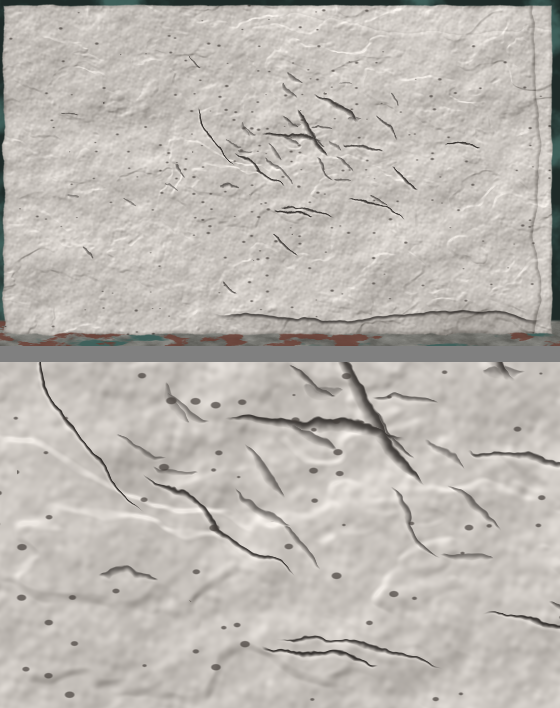
Top, the full canvas; bottom, a detail of the centre.
A WebGL 1 fragment shader for this texture:

```glsl
precision highp float;
// Pale split-face stone slab with flaky relief, cracks and pits, before a dark green wall.

uniform vec2 u_resolution;

#define STONE vec3(0.775, 0.755, 0.733)
#define CRACK_COLOR vec3(0.17, 0.155, 0.145)
#define WALL_DARK vec3(0.12, 0.17, 0.16)
#define WALL_LIGHT vec3(0.25, 0.38, 0.36)
#define FLOOR_GREY vec3(0.45, 0.45, 0.43)
#define LIGHT_DIR vec2(-0.50, 0.86)
#define LIGHT_STEP 0.004
#define ROUGHNESS 2.5
#define FLAKE_HEIGHT 0.22
#define CRACK_COUNT 44
#define PIT_SCALE 42.0

float hash(vec2 p) {
  vec3 q = fract(p.xyx * 0.1031);
  q += dot(q, q.yzx + 33.33);
  return fract((q.x + q.y) * q.z);
}

float noise(vec2 p) {
  vec2 i = floor(p), f = fract(p);
  f = f * f * (3.0 - 2.0 * f);
  return mix(mix(hash(i), hash(i + vec2(1, 0)), f.x),
             mix(hash(i + vec2(0, 1)), hash(i + vec2(1, 1)), f.x), f.y);
}

float fbm(vec2 p) {
  float sum = 0.0, amp = 0.5;
  for (int i = 0; i < 5; i++) {
    sum += amp * noise(p);
    p = mat2(1.6, 1.2, -1.2, 1.6) * p + 17.3;
    amp *= 0.5;
  }
  return sum;
}

// Rough surface plus terraces that break off as thin flakes
float relief(vec2 p) {
  vec2 q = p + 0.05 * vec2(noise(p * 9.0), noise(p * 9.0 + 31.0));
  float layer = 6.0 * fbm(q * vec2(4.5, 6.0) + 5.0);
  float flakes = floor(layer) + smoothstep(0.0, 0.3, fract(layer));
  return ROUGHNESS * fbm(p * 8.0) + FLAKE_HEIGHT * flakes;
}

// Shadow line: crisp on its upper side, soft below
float shadowLine(float d, float width, float px) {
  return smoothstep(-2.0 * width - px, 0.0, d) * (1.0 - smoothstep(0.0, px + 0.3 * width, d));
}

// Tapered, curved cracks, gathered around the middle; x = shadow, y = lit lip
vec2 cracks(vec2 p, float px) {
  vec2 result = vec2(0.0);
  p += 0.035 * (vec2(fbm(p * 16.0), fbm(p * 16.0 + 40.0)) - 0.5);
  for (int i = 0; i < CRACK_COUNT; i++) {
    float id = float(i) + 1.0;
    vec2 r = vec2(hash(vec2(id, 3.1)), hash(vec2(id, 7.7)));
    vec2 s = vec2(hash(vec2(id, 12.3)), hash(vec2(id, 19.9)));
    float clustered = step(0.5, hash(vec2(id, 27.1)));
    vec2 center = mix(vec2(0.06, 0.12) + r * vec2(1.46, 0.8),
                      vec2(0.9, 0.59) + (r + s - 1.0) * vec2(0.32, 0.25), clustered);
    float size = hash(vec2(id, 35.7));
    float angle = -0.05 - 1.15 * hash(vec2(id, 41.3));
    vec2 dir = vec2(cos(angle), sin(angle));
    vec2 d = p - center;
    float halfLength = 0.018 + 0.085 * size * size * (0.5 + 0.5 * clustered);
    float t = dot(d, dir) / halfLength;
    float taper = max(1.0 - t * t, 0.0);
    float across = dot(d, vec2(-dir.y, dir.x)) + (s.x - 0.3) * 0.35 * halfLength * t * t;
    float width = (0.0012 + 0.0045 * s.y * (0.35 + 0.65 * clustered)) * taper;
    float strength = smoothstep(0.0, 0.35, taper) * mix(0.3, 0.95, size);
    result.x = max(result.x, strength * shadowLine(across, width, px));
    result.y = max(result.y, strength * shadowLine(across + 2.0 * width + px, width, px));
  }
  return result;
}

// Small round holes, denser near the middle
float pits(vec2 p, float px) {
  vec2 cell = floor(p * PIT_SCALE);
  vec2 offset = 0.25 + 0.5 * vec2(hash(cell + 50.0), hash(cell + 90.0));
  float radius = 0.001 + 0.003 * hash(cell + 130.0);
  float density = 0.05 + 0.2 * exp(-7.0 * dot(p - vec2(0.8, 0.55), p - vec2(0.8, 0.55)));
  float d = length((fract(p * PIT_SCALE) - offset) / PIT_SCALE * vec2(0.8, 1.2));
  return step(hash(cell + 170.0), density) * (1.0 - smoothstep(radius - px, radius + px, d));
}

vec3 stone(vec2 p, float px) {
  float shade = relief(p) - relief(p + LIGHT_DIR * LIGHT_STEP);
  shade = clamp(shade, -0.26, 0.15);
  shade += 0.09 * (fbm(p * 2.5 + 9.0) - 0.48) + 0.05 * (noise(p * 140.0) - 0.5);
  vec3 color = STONE + shade;

  // Chipped borders: broken ledge below, bevel at the right, bright chips on top
  float wobble = fbm(vec2(p.x * 7.0, 2.0)) - 0.5;
  float ledge = p.y - 0.083 - 0.07 * wobble;
  float ledgeSpan = smoothstep(0.6, 0.7, p.x) * (1.0 - smoothstep(1.5, 1.58, p.x));
  color -= 0.08 * ledgeSpan * (1.0 - smoothstep(-0.01, 0.0, ledge));
  color = mix(color, CRACK_COLOR, 0.75 * ledgeSpan * shadowLine(ledge, 0.004, px));
  float bevel = p.x - 1.545 - 0.07 * (fbm(vec2(p.y * 6.0, 8.0)) - 0.5);
  color += 0.04 * smoothstep(0.0, 0.01, bevel) - 0.15 * shadowLine(bevel, 0.004, px);
  float chip = p.y - 0.925 - 0.13 * (fbm(vec2(p.x * 5.0, 14.0)) - 0.5);
  color += smoothstep(0.65, 0.85, p.x) * (0.04 * smoothstep(0.0, 0.01, chip)
         + 0.08 * shadowLine(chip, 0.005, px));

  vec2 crack = cracks(p, px);
  color += 0.07 * crack.y;
  color = mix(color, CRACK_COLOR, crack.x);
  return mix(color, CRACK_COLOR * 1.6, 0.7 * pits(p, px));
}

vec3 surroundings(vec2 p) {
  vec3 wall = mix(WALL_DARK, WALL_LIGHT, smoothstep(0.45, 0.75, fbm(p * 9.0)));
  vec3 ground = FLOOR_GREY + 0.3 * (fbm(p * vec2(25.0, 60.0)) - 0.5);
  ground = mix(ground, WALL_LIGHT, smoothstep(0.5, 0.6, fbm(p * vec2(7.0, 30.0) + 60.0)));
  ground = mix(ground, vec3(0.42, 0.24, 0.2), 0.8 * smoothstep(0.58, 0.66, fbm(p * vec2(12.0, 40.0))));
  return mix(ground, wall, smoothstep(0.068, 0.078, p.y));
}

void main() {
  float px = 1.0 / u_resolution.y;
  vec2 p = gl_FragCoord.xy * px;
  float aspect = u_resolution.x * px;
  vec2 rough = 0.016 * (vec2(fbm(p.yy * 14.0), fbm(p.xx * 14.0 + 6.0)) - 0.5);
  vec2 low = p + rough - vec2(0.011, 0.035);
  vec2 high = vec2(aspect - 0.024, 0.984) - p + 0.5 * rough;
  float inside = min(min(low.x, low.y), min(high.x, high.y));
  vec3 color = stone(p, px) - 0.1 * (1.0 - smoothstep(0.0, 0.012, inside));
  color = mix(surroundings(p), color, smoothstep(-px, px, inside));
  gl_FragColor = vec4(clamp(color, 0.0, 1.0), 1.0);
}
```
